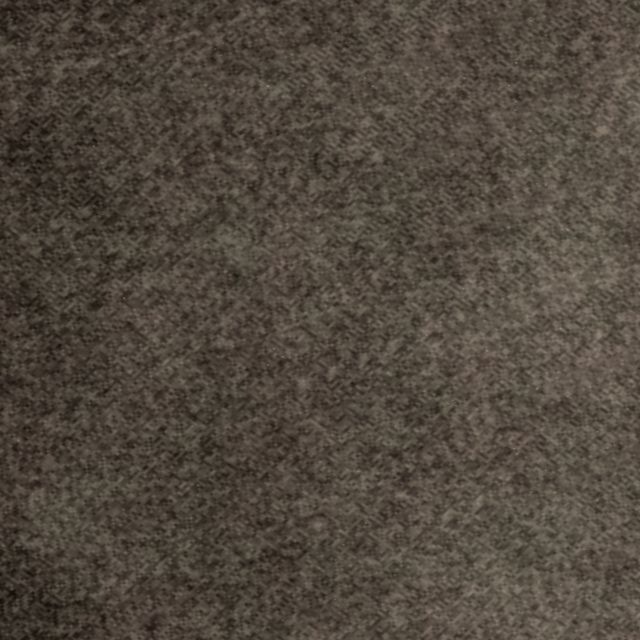
Write a WebGL 1 fragment shader that draws this texture.

```glsl
precision highp float;

uniform vec2 u_resolution;

#define DARK vec3(0.19, 0.16, 0.13)
#define LIGHT vec3(0.42, 0.38, 0.335)
#define CLOUD_SCALE 4.5
#define CLOUD_CONTRAST 0.85
#define GRAIN_SCALE 62.0
#define GRAIN_CONTRAST 1.15
#define FLECK_CELLS 85.0
#define FLECK_SHARE 0.07
#define FLECK_GLOW 0.75
#define TINT 0.022
#define SCRATCH_GLOW 0.34

float hash(vec2 p) {
  return fract(sin(dot(p, vec2(127.1, 311.7))) * 43758.5453);
}

float noise(vec2 p) {
  vec2 cell = floor(p);
  vec2 f = fract(p);
  f = f * f * (3.0 - 2.0 * f);
  float low = mix(hash(cell), hash(cell + vec2(1.0, 0.0)), f.x);
  float high = mix(hash(cell + vec2(0.0, 1.0)), hash(cell + vec2(1.0, 1.0)), f.x);
  return mix(low, high, f.y);
}

vec2 turn(vec2 p, float angle) {
  float c = cos(angle);
  float s = sin(angle);
  return vec2(c * p.x - s * p.y, s * p.x + c * p.y);
}

// Soft mottling, centred on zero
float clouds(vec2 p) {
  float sum = 0.0;
  float weight = 0.5;
  for (int i = 0; i < 4; i++) {
    sum += weight * (noise(p) - 0.5);
    p = turn(p, 0.7) * 2.03 + 17.3;
    weight *= 0.55;
  }
  return sum;
}

// Gritty surface: three sizes, the finest strongest, slightly wider than tall
float grain(vec2 p) {
  float sum = 0.0;
  float weight = 0.32;
  p *= vec2(0.88, 1.08) * GRAIN_SCALE;
  for (int i = 0; i < 3; i++) {
    sum += weight * (noise(p) - 0.5);
    p = turn(p, 0.35) * 1.9 + 31.7;
    weight *= 1.5;
  }
  return sum;
}

// Sparse pale mineral specks, one at most in each cell
float flecks(vec2 p) {
  p *= FLECK_CELLS;
  vec2 cell = floor(p);
  vec2 centre = 0.3 + 0.4 * vec2(hash(cell + 3.1), hash(cell + 8.7));
  vec2 offset = turn(fract(p) - centre, hash(cell + 5.3) - 0.5);
  float size = mix(0.12, 0.27, hash(cell + 12.9));
  float spot = 1.0 - smoothstep(0.2 * size, size, length(offset * vec2(0.8, 1.2)));
  return spot * step(1.0 - FLECK_SHARE, hash(cell)) * mix(0.3, 1.0, hash(cell + 21.4));
}

// Shallow scratch rising from the left edge and fading at its reach
float scratch(vec2 p, float start, float slope, float bend, float width, float reach) {
  float wobble = 0.003 * (noise(p * 28.0) - 0.5);
  float curve = start + slope * p.x + bend * p.x * p.x + wobble;
  float away = abs(p.y - curve) / sqrt(1.0 + slope * slope);
  float line = 1.0 - smoothstep(0.15 * width, width, away);
  return line * (1.0 - smoothstep(0.6 * reach, reach, p.x));
}

void main() {
  vec2 uv = gl_FragCoord.xy / u_resolution;

  // Light falls off toward the left edge and the upper left corner
  float tone = 0.54 + 0.38 * (uv.x - 0.5) - 0.22 * (uv.y - 0.5);
  tone -= 0.16 * (1.0 - smoothstep(0.0, 0.3, uv.x));

  // Broad patches, then grit
  float patches = clouds(turn(uv, -0.35) * CLOUD_SCALE + 4.2);
  tone += CLOUD_CONTRAST * patches;
  tone += GRAIN_CONTRAST * grain(uv);

  // Specks gather in some areas
  tone += FLECK_GLOW * flecks(uv) * smoothstep(0.25, 0.7, noise(uv * 7.0 + 9.0));

  // Worn lines
  float wear = 0.7 + 0.5 * noise(uv * 45.0);
  float lines = scratch(uv, 0.872, 0.20, 0.17, 0.0065, 0.75);
  lines += 0.3 * scratch(uv, 0.93, 0.33, 0.10, 0.005, 0.25);
  lines += 0.5 * scratch(uv, 0.488, 0.55, 0.20, 0.006, 0.13);
  tone += SCRATCH_GLOW * wear * lines;

  // Faint drift between greenish and reddish earth
  float drift = noise(uv * 16.0 + 40.0) + 0.6 * noise(uv * 120.0) - 0.8;
  vec3 colour = mix(DARK, LIGHT, clamp(tone, -0.45, 1.7));
  colour += TINT * drift * vec3(0.5, -0.35, 0.1);

  gl_FragColor = vec4(colour, 1.0);
}
```
